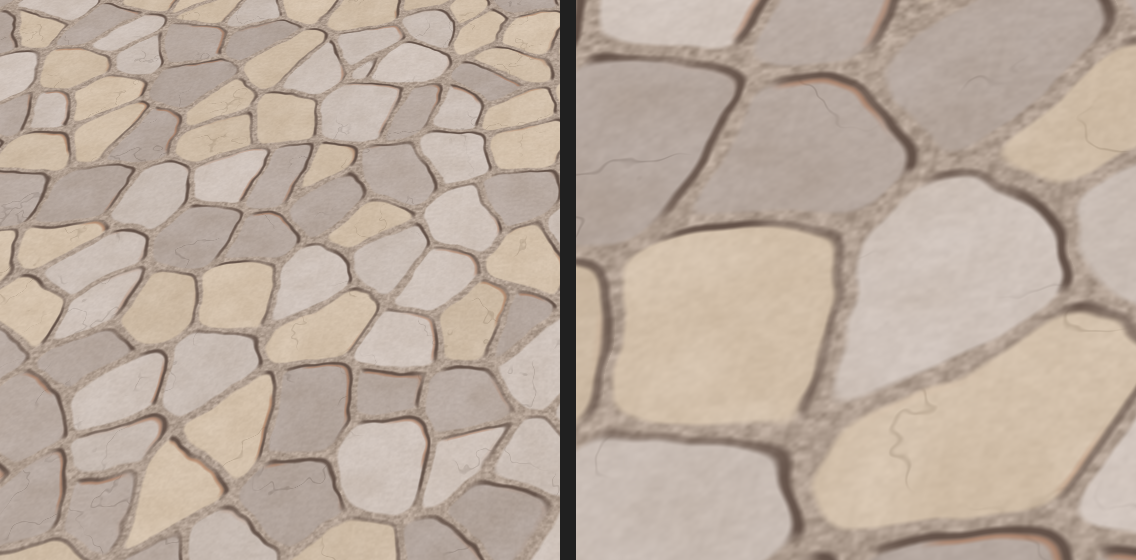
Left: the whole. Right: its middle third, enlarged.
Give the GLSL for this texture, as a three.js fragment shader.

```glsl
// Irregular flagstone paving seen in mild perspective.
// Stones are cells of a weighted Voronoi diagram with rounded corners; sandy
// joints lie between them, with shadows along the upper right stone edges.
varying vec2 vUv;

const vec3 TAN_STONE = vec3(0.815, 0.742, 0.658);
const vec3 PALE_STONE = vec3(0.797, 0.748, 0.714);
const vec3 GREY_STONE = vec3(0.708, 0.653, 0.618);
const vec3 JOINT_SAND = vec3(0.685, 0.617, 0.563);
const vec3 SHADOW = vec3(0.36, 0.29, 0.255);
const vec3 RUST = vec3(0.66, 0.45, 0.33);
const vec2 SHADOW_SIDE = vec2(0.75, 0.66);

float hash(vec2 p) {
  return fract(sin(dot(p, vec2(127.1, 311.7))) * 43758.5453);
}

float noise(vec2 p) {
  vec2 i = floor(p);
  vec2 f = fract(p);
  f = f * f * (3.0 - 2.0 * f);
  float low = mix(hash(i), hash(i + vec2(1.0, 0.0)), f.x);
  float high = mix(hash(i + vec2(0.0, 1.0)), hash(i + 1.0), f.x);
  return mix(low, high, f.y);
}

float fbm(vec2 p) {
  float sum = 0.0;
  float gain = 0.5;
  for (int i = 0; i < 4; i++) {
    sum += gain * noise(p);
    p = p * 2.1 + 17.3;
    gain *= 0.5;
  }
  return sum / 0.9375;
}

vec2 warp(vec2 p, float frequency, float amount) {
  vec2 q = p * frequency;
  return amount * (vec2(noise(q), noise(q + 41.7)) - 0.5);
}

// Canvas position to ground position, with the far edge at the top.
vec2 groundPlane(vec2 uv) {
  float depth = 0.94 / (0.147 - 0.058 * uv.y);
  vec2 ground = vec2((uv.x - 0.5) * depth, 2.5 * depth);
  return mat2(0.99, -0.11, -0.2, 0.98) * ground;
}

vec2 stoneSite(vec2 cell) {
  return cell + 0.08 + 0.84 * vec2(hash(cell), hash(cell + 57.3));
}

float stoneWeight(vec2 cell) {
  return 0.16 * hash(cell + 23.9);
}

// Cell that owns the point p.
vec2 findStone(vec2 p) {
  vec2 base = floor(p);
  vec2 owner = base;
  float best = 100.0;
  for (int j = -2; j <= 2; j++) {
    for (int i = -2; i <= 2; i++) {
      vec2 cell = base + vec2(float(i), float(j));
      vec2 r = stoneSite(cell) - p;
      float reach = dot(r, r) - stoneWeight(cell);
      if (reach < best) {
        best = reach;
        owner = cell;
      }
    }
  }
  return owner;
}

// Rounded distance to the stone border in x, outward direction in yz.
vec3 stoneBorder(vec2 p, vec2 owner, float roundness) {
  vec2 a = stoneSite(owner) - p;
  float power = dot(a, a) - stoneWeight(owner);
  float total = 0.0;
  vec2 outward = vec2(0.0);
  for (int j = -2; j <= 2; j++) {
    for (int i = -2; i <= 2; i++) {
      if (i == 0 && j == 0) continue;
      vec2 cell = owner + vec2(float(i), float(j));
      vec2 b = stoneSite(cell) - p;
      float span = max(length(b - a), 0.01);
      float d = 0.5 * (dot(b, b) - stoneWeight(cell) - power) / span;
      float share = exp(-roundness * d);
      total += share;
      outward += share * (b - a) / span;
    }
  }
  return vec3(-log(total) / roundness, outward / total);
}

vec3 stoneColor(vec2 owner, vec2 p) {
  float kind = hash(owner + 91.4);
  vec3 color = kind < 0.44 ? TAN_STONE : (kind < 0.77 ? PALE_STONE : GREY_STONE);
  color += 0.035 * (hash(owner + 12.6) - 0.5);
  vec2 q = p + owner * 3.7;
  color += vec3(0.06, 0.07, 0.085) * (fbm(q * 3.2) - 0.5);
  // Faint wandering cracks, only in patches
  float crack = 1.0 - smoothstep(0.0, 0.016, abs(fbm(q * 1.5 + 8.0) - 0.5));
  return color - 0.07 * crack * smoothstep(0.52, 0.72, noise(q * 1.9));
}

void main() {
  vec2 ground = groundPlane(vUv);
  vec2 p = ground + warp(ground, 1.7, 0.16) + warp(ground, 7.0, 0.035);
  vec2 owner = findStone(p);
  vec3 border = stoneBorder(p, owner, 22.0);
  float d = border.x;
  float grain = noise(ground * 24.0) + 0.6 * noise(ground * 43.0) - 0.8;
  float gap = 0.038 + 0.024 * noise(ground * 2.6);

  // Stone faces over sandy joints
  vec3 stone = stoneColor(owner, ground) + 0.028 * grain;
  vec3 joint = JOINT_SAND + 0.13 * grain;
  vec3 color = mix(joint, stone, smoothstep(gap - 0.018, gap + 0.024, d));

  // Cast shadow and rusty rim on the upper right edges
  float side = smoothstep(0.1, 0.7, dot(border.yz, SHADOW_SIDE));
  float patchy = smoothstep(0.15, 0.65, noise(ground * 2.3 + 5.0));
  float rim = 1.0 - smoothstep(0.0, 0.035, abs(d - gap - 0.022));
  float rust = smoothstep(0.5, 0.8, noise(ground * 1.6 + 30.0));
  color = mix(color, RUST, 0.6 * rim * side * rust);
  float shade = 1.0 - smoothstep(0.004, 0.04, abs(d - gap * 0.8));
  color = mix(color, SHADOW, shade * side * (0.35 + 0.55 * patchy));

  gl_FragColor = vec4(color, 1.0);
}
```
